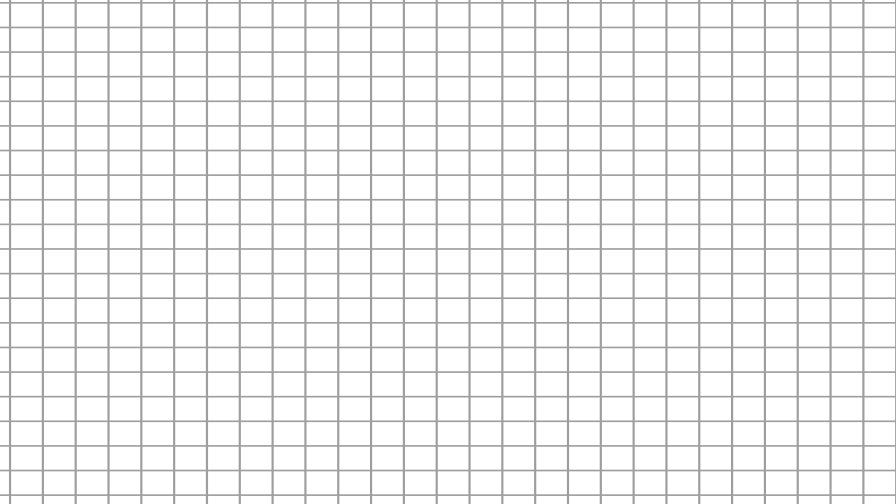
Give the GLSL for this pattern, as a Shadertoy shader.

```glsl
// Thin grey ruled grid on white paper, cells slightly wider than tall.
#define CELLS vec2(27.3, 20.475)   // repeats across and down
#define PHASE vec2(0.306, 0.36)    // first line centre, in cells from lower left
#define LINE_WIDTH 0.0667          // line thickness, in cells
#define PAPER vec3(1.0)
#define INK vec3(0.62)

// Total line length lying between 0 and x, for lines starting at each integer.
vec2 lineIntegral(vec2 x) {
    return floor(x) * LINE_WIDTH + min(fract(x), LINE_WIDTH);
}

// Share of a box of the given size that the lines cover, on each axis.
vec2 lineCoverage(vec2 centre, vec2 size) {
    vec2 p = centre - PHASE + 0.5 * LINE_WIDTH;
    return (lineIntegral(p + 0.5 * size) - lineIntegral(p - 0.5 * size)) / size;
}

void mainImage(out vec4 fragColor, in vec2 fragCoord) {
    vec2 pixelSize = CELLS / iResolution.xy;
    vec2 coverage = lineCoverage(fragCoord * pixelSize, pixelSize);

    // Union of both line directions, so crossings do not darken.
    float ink = 1.0 - (1.0 - coverage.x) * (1.0 - coverage.y);
    fragColor = vec4(mix(PAPER, INK, ink), 1.0);
}
```
